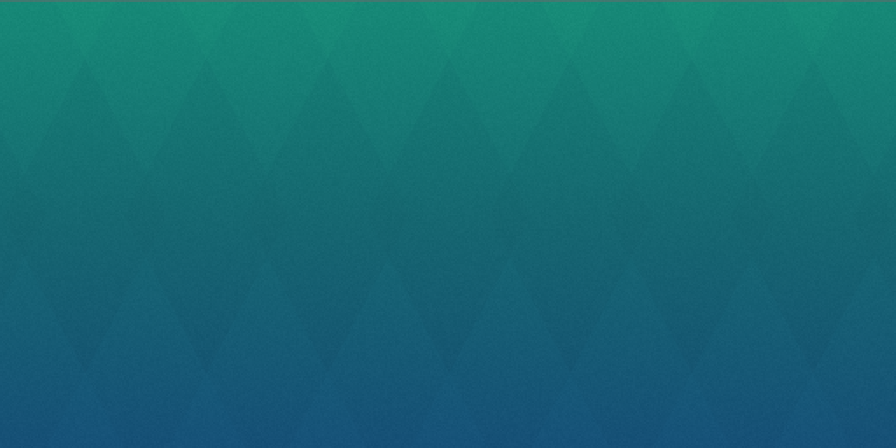
Give the GLSL for this background, as a WebGL 1 fragment shader.

```glsl
precision highp float;
uniform vec2 u_resolution;

const float PERIOD = 0.2708;
const float ROW_GAP = 0.443;

float hash(vec2 p) {
  vec3 q = fract(vec3(p.xyx) * 0.1031);
  q += dot(q, q.yzx + 33.33);
  return fract((q.x + q.y) * q.z);
}

// Soft coverage of a slanted wedge, from distances to its axis and base
float wedge(float dx, float dy) {
  float inside = 0.352 - dy - 1.92 * dx;
  float soft = 2.0 / u_resolution.y;
  return smoothstep(-soft, soft, inside);
}

// Number of wedges covering a point; neighbours in a row overlap
float rowCover(float x, float dy) {
  float dx = abs(fract(x / PERIOD + 0.5) - 0.5) * PERIOD;
  return wedge(dx, dy) + wedge(PERIOD - dx, dy);
}

void main() {
  vec2 p = gl_FragCoord.xy / u_resolution.y;

  // Vertical gradient from blue through teal to green
  vec3 blue = vec3(0.083, 0.303, 0.454);
  vec3 teal = vec3(0.085, 0.407, 0.445);
  vec3 green = vec3(0.083, 0.525, 0.461);
  vec3 color = mix(blue, teal, min(p.y * 2.0, 1.0));
  color = mix(color, green, max(p.y * 2.0 - 1.0, 0.0));

  // Downward triangles above, diamonds in the middle, upward triangles below
  vec2 q = p - vec2(0.190, 0.518);
  float staggered = q.x - PERIOD * 0.5;
  float rise = smoothstep(0.55, 1.0, p.y);
  float fall = smoothstep(0.45, 0.0, p.y);
  color += rowCover(staggered, ROW_GAP - q.y) * mix(0.4, 1.0, rise) * vec3(0.004, 0.013, 0.004);
  color -= rowCover(q.x, abs(q.y)) * vec3(0.001, 0.006, 0.005);
  color += rowCover(staggered, ROW_GAP + q.y) * mix(0.5, 1.0, fall) * vec3(0.002, 0.008, 0.009);

  // Fine grain
  vec2 cell = floor(p * 256.0);
  color += (hash(cell) + hash(cell + 71.0) - 1.0) * 0.013;

  // Faint grey hairline along the top
  float hairline = step(1.0 - 1.0 / 256.0, p.y);
  color = mix(color, vec3(0.39, 0.42, 0.42), 0.55 * hairline);

  gl_FragColor = vec4(color, 1.0);
}
```
